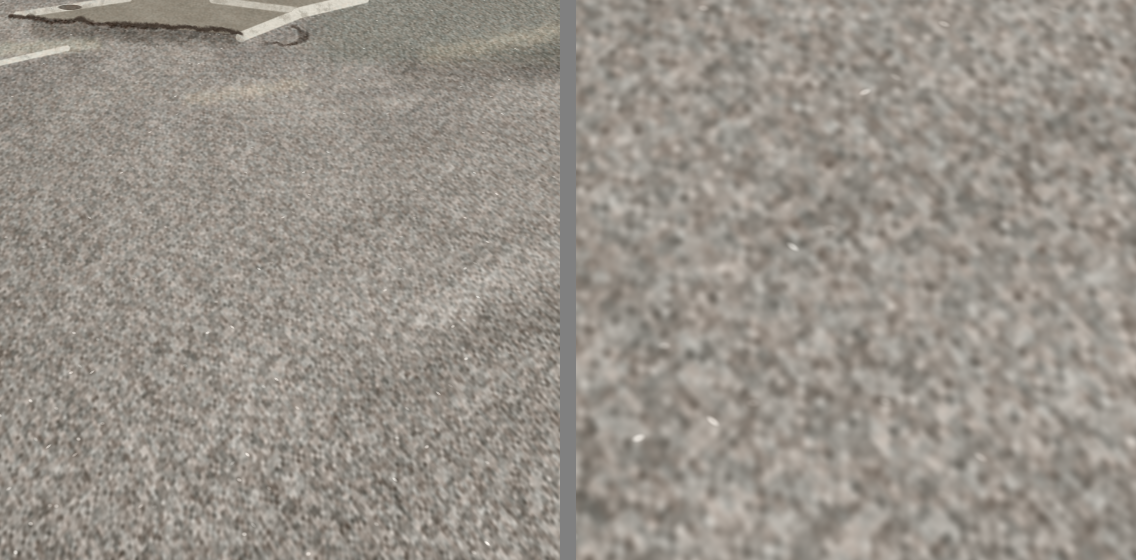
Left, the full canvas; right, a detail of the centre.
A WebGL 1 fragment shader for this texture:

```glsl
precision highp float;
// Worn asphalt seen at a slant: value-noise grain laid out in perspective,
// with pale flecks, soft wheel bands and a cracked, painted concrete slab
// along the far edge.
uniform vec2 u_resolution;

float hash(vec2 p) {
  return fract(sin(dot(p, vec2(127.1, 311.7))) * 43758.5453);
}

float noise(vec2 p) {
  vec2 i = floor(p), f = fract(p);
  f = f * f * (3.0 - 2.0 * f);
  return mix(mix(hash(i), hash(i + vec2(1.0, 0.0)), f.x),
             mix(hash(i + vec2(0.0, 1.0)), hash(i + 1.0), f.x), f.y);
}

float fbm(vec2 p) {
  float sum = 0.0, gain = 0.5;
  for (int i = 0; i < 4; i++) {
    sum += gain * noise(p);
    p = mat2(1.6, 1.2, -1.2, 1.6) * p + 7.3;
    gain *= 0.5;
  }
  return sum;
}

// Coverage of a line from a to b with half width w and edge softness s
float stroke(vec2 p, vec2 a, vec2 b, float w, float s) {
  vec2 pa = p - a, ba = b - a;
  float d = length(pa - ba * clamp(dot(pa, ba) / dot(ba, ba), 0.0, 1.0));
  return 1.0 - smoothstep(w - s, w + s, d);
}

// Height of p above the line through a and b
float above(vec2 p, vec2 a, vec2 b) {
  return p.y - mix(a.y, b.y, (p.x - a.x) / (b.x - a.x));
}

// Sparse bright chips of varied size and tilt, one candidate per cell
float flecks(vec2 g) {
  vec2 cell = floor(g);
  float pick = hash(cell + 19.7), turn = hash(cell + 5.2) - 0.5;
  vec2 d = fract(g) - 0.4 - 0.2 * vec2(hash(cell + 3.1), hash(cell + 8.4));
  d.y += d.x * turn;
  float chip = 1.0 - smoothstep(0.1, 0.40, length(d * vec2(0.9, 1.4)));
  return chip * smoothstep(0.965, 1.0, pick);
}

void main() {
  vec2 p = gl_FragCoord.xy / u_resolution;
  float soft = 0.0018;

  // Ground coordinates: grains shrink and flatten with distance
  vec2 ground = vec2(p.x - 0.5, 1.6) / (2.0 - p.y);
  vec2 g = ground * 235.0;
  vec2 slanted = mat2(0.64, 0.95, -0.77, 0.79) * g;
  vec2 wobble = p + vec2(0.02, 0.016) * (vec2(fbm(p * 40.0), fbm(p * 55.0)) - 0.47);

  // Asphalt base with broad stains, streaky in the distance
  vec3 color = vec3(0.592, 0.567, 0.535);
  color += 0.10 * (fbm(p * vec2(3.0, 5.0) + 4.0) - 0.47);
  color += 0.10 * (fbm(p * vec2(14.0, 24.0)) - 0.47);
  float far = smoothstep(0.68, 0.90, p.y);
  color += vec3(0.17, 0.16, 0.14) * far * (fbm(vec2(p.x * 9.0, p.y * 48.0 - p.x * 6.0)) - 0.48);

  // Wheel bands on the right
  color += 0.055 * stroke(wobble, vec2(0.74, 0.43), vec2(1.08, 0.60), 0.028, 0.028);
  color -= 0.055 * stroke(wobble, vec2(0.62, 0.27), vec2(1.08, 0.49), 0.040, 0.040);

  // Far patch: cool, darker paving with a dusty streak
  float patchMask = smoothstep(0.50, 0.62, wobble.x) * smoothstep(0.87, 0.91, wobble.y);
  color = mix(color, vec3(0.515, 0.510, 0.470), 0.8 * patchMask);
  color += vec3(0.100, 0.085, 0.065) * stroke(wobble, vec2(0.77, 0.90), vec2(1.05, 0.956), 0.014, 0.014);
  color -= 0.075 * stroke(wobble, vec2(0.73, 0.872), vec2(1.05, 0.892), 0.024, 0.024);
  color += vec3(0.06, 0.05, 0.03) * stroke(wobble, vec2(0.34, 0.82), vec2(0.54, 0.85), 0.010, 0.010);

  // Concrete slab bounded by its left, front and right edges
  float slab = smoothstep(-soft, soft, above(p, vec2(0.02, 0.972), vec2(0.43, 0.938)));
  slab *= smoothstep(-soft, soft, -above(p, vec2(0.02, 0.972), vec2(0.23, 1.002)));
  slab *= smoothstep(-soft, soft, above(p, vec2(0.43, 0.930), vec2(0.64, 1.002)));
  vec3 concrete = vec3(0.570, 0.540, 0.485) + 0.09 * (fbm(p * vec2(20.0, 60.0)) - 0.47);
  color = mix(color, concrete, slab);

  // Pale apron and worn paint
  float wear = smoothstep(0.22, 0.48, fbm(p * 70.0));
  float apron = stroke(wobble, vec2(-0.05, 0.908), vec2(0.17, 0.922), 0.012, 0.006);
  color = mix(color, vec3(0.68, 0.66, 0.60), 0.8 * apron);
  float paint = stroke(p, vec2(-0.02, 0.883), vec2(0.12, 0.914), 0.005, soft);
  paint = max(paint, stroke(p, vec2(0.43, 0.934), vec2(0.53, 0.974), 0.009, soft));
  paint = max(paint, stroke(p, vec2(0.53, 0.976), vec2(0.65, 1.004), 0.010, soft));
  paint = max(paint, 0.85 * stroke(p, vec2(0.03, 0.973), vec2(0.23, 1.003), 0.006, soft));
  paint = max(paint, 0.7 * stroke(p, vec2(0.38, 1.0), vec2(0.54, 0.980), 0.006, soft));
  color = mix(color, vec3(0.86, 0.84, 0.79), paint * mix(0.6, 1.0, wear));

  // Shadowed crack under the slab, loose curb and a drain cover
  color -= 0.15 * stroke(wobble, vec2(0.07, 0.950), vec2(0.42, 0.931), 0.014, 0.012) * (1.0 - slab);
  float crack = stroke(wobble, vec2(0.02, 0.970), vec2(0.43, 0.942), 0.0045, 0.003);
  vec2 curb = (wobble - vec2(0.49, 0.937)) / vec2(0.055, 0.017);
  float rim = 1.0 - smoothstep(0.04, 0.25, abs(length(curb) - 1.0));
  crack = max(crack, 0.7 * rim * smoothstep(-0.3, 0.5, curb.x - 0.4 * curb.y));
  color = mix(color, vec3(0.24, 0.20, 0.17), 0.9 * crack);
  float cover = 1.0 - smoothstep(0.8, 1.1, length((p - vec2(0.125, 0.987)) / vec2(0.022, 0.005)));
  color = mix(color, vec3(0.36, 0.32, 0.28), 0.85 * cover);

  // Grain, tint and flecks, calmer on the slab and far away
  float grain = 0.6 * noise(slanted) + 0.4 * noise(g.yx * vec2(1.1, 1.2) + 31.0) - 0.5;
  float clumps = noise(slanted * 0.45 + 83.0) - 0.5;
  float strength = mix(0.47, 0.22, p.y) * (1.0 - 0.65 * max(slab, paint));
  color += strength * (grain + 0.16 * clumps);
  float tint = noise(slanted * 0.7 + 57.0) - 0.5;
  color += vec3(0.026, -0.006, -0.018) * tint * (1.0 - 0.7 * slab);
  color += mix(0.30, 0.16, p.y) * flecks(g * 0.6) * (1.0 - slab);

  gl_FragColor = vec4(clamp(color, 0.0, 1.0), 1.0);
}
```
